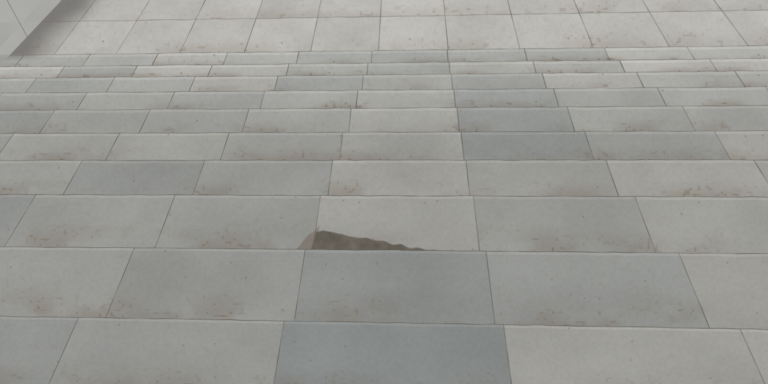
This texture is drawn by a WebGL 2 fragment shader. Its source:

```glsl
#version 300 es
precision highp float;
// Worn stone steps seen from above, in perspective: a paved landing, then ten rows of slabs.
// Joints are evenly spaced along rays from a vanishing point; slabs widen row by row,
// and hashed tones, layered noise, dirt and one broken corner give the wear.
uniform vec2 u_resolution;
out vec4 fragColor;

// Height of each row's upper edge, measured downwards
const float EDGES[13] = float[13](-0.03, 0.042, 0.131, 0.163, 0.194, 0.234, 0.281,
                                  0.344, 0.417, 0.510, 0.652, 0.841, 1.055);
const vec3 WARM_STONE = vec3(0.645, 0.64, 0.618);
const vec3 COOL_STONE = vec3(0.53, 0.545, 0.54);
const vec3 DIRT = vec3(0.47, 0.42, 0.37);
const vec3 GAP = vec3(0.38, 0.365, 0.345);

float hash(vec2 p) {
    vec3 q = fract(p.xyx * vec3(0.1031, 0.103, 0.0973));
    q += dot(q, q.yzx + 33.33);
    return fract((q.x + q.y) * q.z);
}

float noise(vec2 p) {
    vec2 i = floor(p), f = fract(p);
    f = f * f * (3.0 - 2.0 * f);
    return mix(mix(hash(i), hash(i + vec2(1, 0)), f.x),
               mix(hash(i + vec2(0, 1)), hash(i + vec2(1, 1)), f.x), f.y);
}

float fbm(vec2 p) {
    float sum = 0.0, amp = 0.5;
    for (int i = 0; i < 4; i++) {
        sum += amp * noise(p);
        p = p * 2.03 + 17.1;
        amp *= 0.5;
    }
    return sum / 0.9375;
}

// Smooth coverage of a line, kept faint when thinner than a pixel
float line(float d, float halfWidth, float px) {
    return clamp((halfWidth - abs(d)) / px + 0.5, 0.0, 1.0) * min(1.0, 2.0 * halfWidth / px);
}

// p: x to the right, y downwards, canvas height = 1
vec3 steps(vec2 p, float px) {
    // Rows, fanned slightly apart towards the right
    float y = p.y - 0.042 * (p.y - 0.43) * (p.x - 1.055);
    y += 0.0015 * (noise(vec2(p.x * 25.0, floor(y * 20.0))) - 0.5);
    int row = 0;
    for (int i = 1; i < 12; i++) if (y >= EDGES[i]) row = i;
    float n = float(row), top = EDGES[row], bottom = EDGES[row + 1];
    float along = (y - top) / (bottom - top);
    bool landing = row < 2;

    // Slabs across, counted along rays from the vanishing point
    float depth = p.y + 1.07;
    float ray = (p.x - 1.055) / depth;
    ray -= 0.1 * ray * ray;
    float perUnit = landing ? 6.64 : 6.78 - 0.3135 * n;
    float across = ray * perUnit + (landing ? 0.385 : min(0.56, 0.41 + 0.0175 * n));
    float slab = floor(across);
    float jointDist = (abs(fract(across + 0.5) - 0.5)) / perUnit * depth;

    // Slab tone, lighter with distance; a few darker slabs near the middle
    float tone = 0.42 + 0.5 * hash(vec2(slab + 31.0, n * 7.0 + 5.0));
    if (landing) tone = 0.85 + 0.15 * tone;
    if (slab == 1.0 && row > 4 && row < 8) tone = 0.3;
    if (slab == 0.0 && row > 9) tone = n < 11.0 ? 0.22 : 0.0;
    vec3 col = mix(COOL_STONE, WARM_STONE, tone) * mix(1.135, 0.985, smoothstep(0.05, 0.42, p.y));
    vec2 ground = vec2(ray * 9.0, 14.4 * log(depth));
    float cloud = fbm(ground * 0.9 + slab * 3.7 + n * 11.0);
    col *= 1.0 + 0.13 * (cloud - 0.5) + 0.03 * (noise(p * 150.0) - 0.5);

    // Brown dirt gathered at the foot of each slab, and scattered pits
    float patchy = fbm(vec2(p.x * 9.0, n * 5.0 + y * 14.0));
    float foot = smoothstep(0.45, 1.0, along) * smoothstep(0.35, 0.75, patchy);
    if (landing) foot *= 0.5;
    col = mix(col, DIRT, 0.33 * foot);
    float specks = smoothstep(0.74, 0.9, noise(p * vec2(100.0, 130.0) + n * 9.0));
    col = mix(col, DIRT, specks * (0.06 + 0.5 * foot));
    vec2 cell = p * 24.0;
    vec2 pit = fract(cell) - 0.3 - 0.4 * vec2(hash(floor(cell)), hash(floor(cell) + 9.0));
    float pitted = step(0.93, hash(floor(cell) + 40.0));
    col = mix(col, GAP, 0.3 * pitted * (1.0 - smoothstep(0.03, 0.1, length(pit))));

    // Broken corner: dusty slope on the left, dark hollow on the right
    float ragged = 0.008 * (noise(vec2(p.x * 45.0, 3.0)) - 0.5);
    if (row == 9) {
        float hollow = max(0.602 + 0.16 * (p.x - 0.82) + ragged - y, 0.825 - p.x - 0.3 * (y - 0.6));
        float slope = max(1.42 - p.x - y + ragged, p.x - 0.83);
        col = mix(col, vec3(0.48, 0.445, 0.41), 0.75 * (1.0 - smoothstep(-0.004, 0.004, slope)));
        vec3 rubble = vec3(0.40, 0.38, 0.345) * (0.85 + 0.3 * fbm(p * 50.0));
        col = mix(col, rubble, 1.0 - smoothstep(-0.003, 0.003, hollow));
    }

    // Joints, pale nosings and the shadow lines above them
    float wear = 0.35 + 0.65 * noise(p * 30.0);
    float jointStrength = landing ? 0.55 : 0.7;
    col = mix(col, GAP, wear * jointStrength * line(jointDist, 0.0016, px));
    if (row > 1) col *= 1.0 + 0.06 * line(y - top - 0.004, 0.0035, px);
    float gapStrength = mix(0.4, 0.65, smoothstep(0.1, 0.6, p.y));
    float edgeDist = min(bottom - y, row > 0 ? y - top : 1.0);
    col = mix(col, GAP, wear * gapStrength * line(edgeDist, 0.0014, px));

    // Side wall in the far left corner, with grime along its base
    float wall = p.x + 0.945 * p.y - 0.161;
    float high = 1.0 - smoothstep(0.125, 0.15, y);
    float grime = (1.0 - smoothstep(0.02, 0.13, wall + 0.05 * (patchy - 0.5))) * high;
    col = mix(col, vec3(0.43, 0.42, 0.41), 0.8 * grime);
    vec3 wallCol = vec3(0.66, 0.66, 0.65) * (0.95 + 0.1 * cloud);
    float wallJoint = abs(fract((p.x - 0.55 * p.y) / 0.14 + 0.37) - 0.5) * 0.14;
    wallCol = mix(wallCol, GAP, 0.4 * line(wallJoint, 0.0015, px));
    return mix(col, wallCol, (1.0 - smoothstep(-px, px, wall)) * high);
}

void main() {
    float px = 1.0 / u_resolution.y;
    vec3 sum = vec3(0.0);
    for (int i = 0; i < 4; i++) {
        vec2 offset = vec2(i & 1, i >> 1) * 0.5 - 0.25;
        vec2 p = (gl_FragCoord.xy + offset) * px;
        sum += steps(vec2(p.x, 1.0 - p.y), px);
    }
    fragColor = vec4(sum * 0.25, 1.0);
}
```
